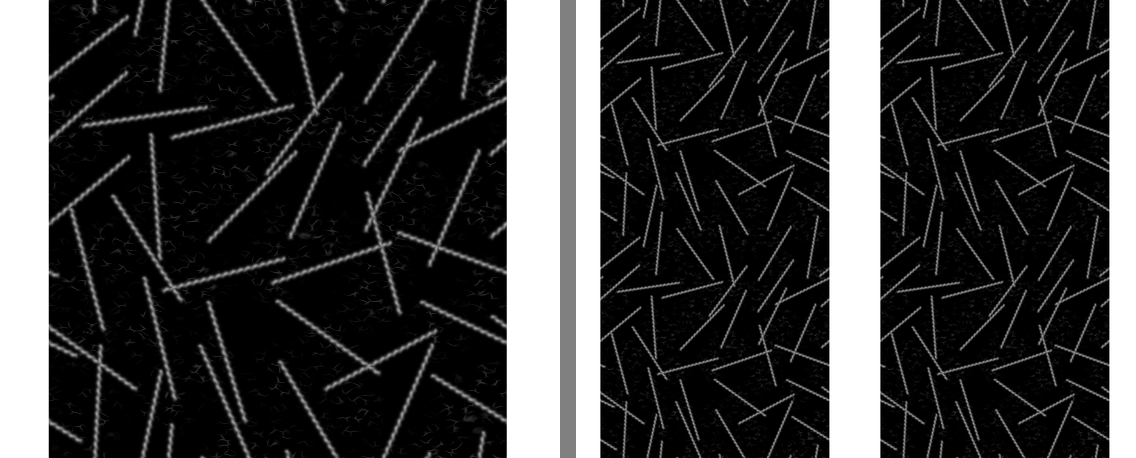
Left: one tile. Right: repeated 2 by 2.
Write a WebGL 2 fragment shader that draws this pattern.

```glsl
#version 300 es
precision highp float;
precision highp int;

uniform vec2 u_resolution;
out vec4 fragColor;

const float TAU = 6.2831853;
const float STICK_GRID = 6.0;    // sticks per side of the panel
const float HALF_LENGTH = 0.81;  // in grid cells
const float LEFT_SHARE = 0.478;  // part of the spare width left of the panel
const vec3 MARGIN_COLOUR = vec3(1.0);

// Integer hash of a non-negative cell, two values in 0..1
vec2 hash2(vec2 cell, float seed) {
    uvec3 q = uvec3(uint(cell.x), uint(cell.y), uint(seed));
    q = q * 1664525u + 1013904223u;
    for (int i = 0; i < 2; i++) {
        q.x += q.y * q.z;
        q.y += q.z * q.x;
        q.z += q.x * q.y;
        q ^= q >> 16u;
    }
    return vec2(q.xy & 65535u) / 65535.0;
}

// Wrapping cellular noise: nearest and second nearest distance
vec2 cellular(vec2 p, vec2 period, float seed) {
    vec2 base = floor(p);
    vec2 nearest = vec2(8.0);
    for (int y = -1; y <= 1; y++)
    for (int x = -1; x <= 1; x++) {
        vec2 cell = base + vec2(x, y);
        float d = length(cell + hash2(mod(cell, period), seed) - p);
        nearest = vec2(min(nearest.x, d), min(nearest.y, max(nearest.x, d)));
    }
    return nearest;
}

vec2 stickCentre(vec2 cell) {
    return cell + 0.5 + 0.5 * (hash2(mod(cell, STICK_GRID), 1.0) - 0.5);
}

// Random direction that favours steep sticks
vec2 randomDirection(vec2 cell, float attempt) {
    float r = 2.0 * hash2(mod(cell, STICK_GRID), 10.0 + attempt).x - 1.0;
    float tilt = 1.45 * r * (0.45 + 0.55 * abs(r));
    return vec2(sin(tilt), cos(tilt));
}

// Position along and across a stick
vec2 stickSpace(vec2 p, vec2 centre, vec2 dir) {
    vec2 q = p - centre;
    return vec2(dot(q, dir), q.x * dir.y - q.y * dir.x);
}

float stickDistance(vec2 local) {
    return length(vec2(max(abs(local.x) - HALF_LENGTH, 0.0), local.y));
}

// Room between a stick and the four sticks beside it
float clearance(vec2 cell, vec2 centre, vec2 dir) {
    float room = 8.0;
    for (int n = 0; n < 4; n++) {
        float side = n < 2 ? -1.0 : 1.0;
        vec2 other = cell + (n % 2 == 0 ? vec2(side, 0.0) : vec2(0.0, side));
        vec2 otherCentre = stickCentre(other);
        vec2 otherDir = randomDirection(other, 0.0);
        for (int i = -2; i <= 2; i++) {
            vec2 probe = centre + dir * HALF_LENGTH * float(i) * 0.5;
            room = min(room, stickDistance(stickSpace(probe, otherCentre, otherDir)));
        }
    }
    return room;
}

// Even cells turn freely, odd cells take the roomiest of several turns
vec2 stickDirection(vec2 cell, vec2 centre) {
    vec2 best = randomDirection(cell, 0.0);
    if (mod(cell.x + cell.y, 2.0) < 0.5) return best;
    float bestRoom = -1.0;
    for (int k = 1; k <= 7; k++) {
        vec2 dir = randomDirection(cell, float(k));
        float room = clearance(cell, centre, dir);
        if (room > bestRoom) { bestRoom = room; best = dir; }
    }
    return best;
}

// Soft twisted cord
float cord(vec2 local, float radius) {
    float twist = sin(TAU * local.x / 0.1 + 45.0 * local.y);
    local.y += 0.005 * sin(TAU * local.x / 0.1);
    float d = stickDistance(local) / radius;
    return (0.51 + 0.1 * twist) * exp(-d * d);
}

float sticks(vec2 p) {
    float light = 0.0;
    for (int y = -1; y <= 1; y++)
    for (int x = -1; x <= 1; x++) {
        vec2 cell = floor(p) + vec2(x, y);
        vec2 centre = stickCentre(cell);
        if (distance(p, centre) > HALF_LENGTH + 0.12) continue;
        vec2 dir = stickDirection(cell, centre);
        light = max(light, cord(stickSpace(p, centre, dir), 0.03));
    }
    return light;
}

// Faint broken squiggles gathered in patches
float squiggles(vec2 p) {
    vec2 warped = p + 0.004 * sin(TAU * (p.yx * vec2(23.0, 17.0) + p * 9.0));
    vec2 edges = cellular(warped * vec2(40.0, 70.0), vec2(40.0, 70.0), 3.0);
    float line = 1.0 - smoothstep(0.0, 0.25, edges.y - edges.x);
    float blob = 1.0 - smoothstep(0.1, 0.5, cellular(p * vec2(26.0, 46.0), vec2(26.0, 46.0), 4.0).x);
    float patches = 1.0 - smoothstep(0.15, 0.65, cellular(warped * 7.0, vec2(7.0), 5.0).x);
    return 0.19 * line * blob * patches;
}

void main() {
    // Square panel between two plain margins
    vec2 p = gl_FragCoord.xy / u_resolution.y;
    p.x -= LEFT_SHARE * (u_resolution.x / u_resolution.y - 1.0);
    float inside = clamp(min(p.x, 1.0 - p.x) * u_resolution.y + 0.5, 0.0, 1.0);
    float light = max(sticks(p * STICK_GRID), squiggles(fract(p)));
    fragColor = vec4(mix(MARGIN_COLOUR, vec3(light), inside), 1.0);
}
```
